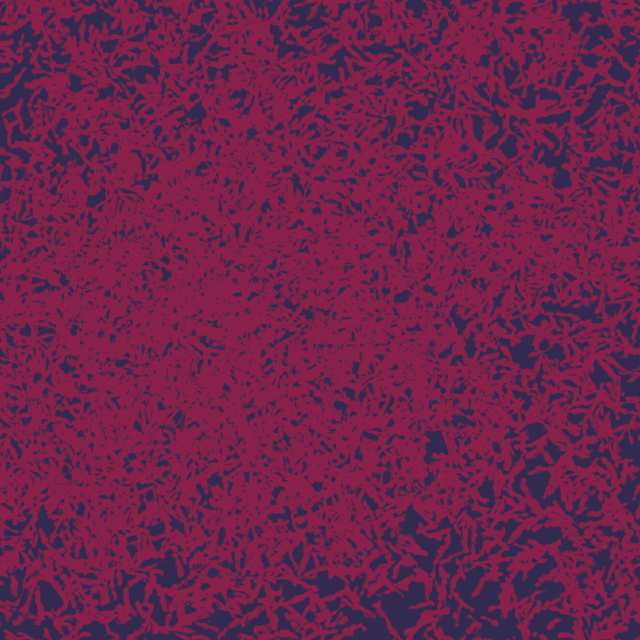
This texture is drawn by a Shadertoy shader. Its source:

```glsl
// Crimson fibres matted over dark indigo, densest near the middle.

const vec3 INDIGO = vec3(0.20, 0.17, 0.31);
const vec3 CRIMSON = vec3(0.54, 0.13, 0.29);
const float CELL = 0.04;

// Integer hash: three values from 0 to 1.
vec3 hash3(ivec3 q) {
    uvec3 v = uvec3(q + 512) * 1664525u + 1013904223u;
    v.x += v.y * v.z; v.y += v.z * v.x; v.z += v.x * v.y;
    v ^= v >> 16u;
    v.x += v.y * v.z; v.y += v.z * v.x; v.z += v.x * v.y;
    return vec3(v >> 8u) / 16777216.0;
}

// Smooth value noise with three independent channels.
vec3 noise3(vec2 p, int seed) {
    ivec2 i = ivec2(floor(p));
    vec2 f = fract(p);
    f = f * f * (3.0 - 2.0 * f);
    vec3 low = mix(hash3(ivec3(i, seed)), hash3(ivec3(i + ivec2(1, 0), seed)), f.x);
    vec3 high = mix(hash3(ivec3(i + ivec2(0, 1), seed)), hash3(ivec3(i + 1, seed)), f.x);
    return mix(low, high, f.y);
}

// Chance that a fibre grows at a point: thick centre, patchy thin rim.
float fibreChance(vec2 p) {
    float r = length((p - vec2(0.43, 0.51)) * vec2(0.85, 1.0));
    float cover = 2.15 - 1.5 * smoothstep(0.1, 0.64, r);
    cover += 1.3 * (noise3(p * 13.0, 90).x - 0.5);
    cover += 0.6 * (noise3(p * 5.0, 91).y - 0.5);
    return cover / 2.45;
}

float segmentDistance(vec2 p, vec2 halfAxis) {
    float t = clamp(dot(p, halfAxis) / dot(halfAxis, halfAxis), -1.0, 1.0);
    return length(p - halfAxis * t);
}

// Signed distance to the nearest fibre, negative inside.
float fibreDistance(vec2 p) {
    ivec2 home = ivec2(floor(p / CELL));
    float nearest = 0.012;
    for (int y = -1; y <= 1; y++)
    for (int x = -1; x <= 1; x++) {
        ivec2 cell = home + ivec2(x, y);
        for (int k = 0; k < 14; k++) {
            vec3 place = hash3(ivec3(cell, k));
            vec3 form = hash3(ivec3(cell, k + 40));
            vec2 centre = (vec2(cell) + place.xy) * CELL;
            float angle = 6.2832 * place.z;
            vec2 halfAxis = mix(0.007, 0.028, form.x) * vec2(cos(angle), sin(angle));
            float d = segmentDistance(p - centre, halfAxis) - mix(0.0026, 0.0044, form.y);
            if (d < nearest && form.z < fibreChance(centre)) nearest = d;
        }
    }
    return nearest;
}

void mainImage(out vec4 fragColor, in vec2 fragCoord) {
    vec2 p = fragCoord / iResolution.y;

    // Bend the fibres, then roughen their edges.
    vec2 bent = p + 0.012 * (noise3(p * 45.0, 70).xy - 0.5);
    float d = fibreDistance(bent);
    d += 0.006 * (noise3(p * 165.0, 71).x - 0.5);

    float soft = max(0.0021, 0.75 / iResolution.y);
    fragColor = vec4(mix(CRIMSON, INDIGO, smoothstep(-soft, soft, d)), 1.0);
}
```
